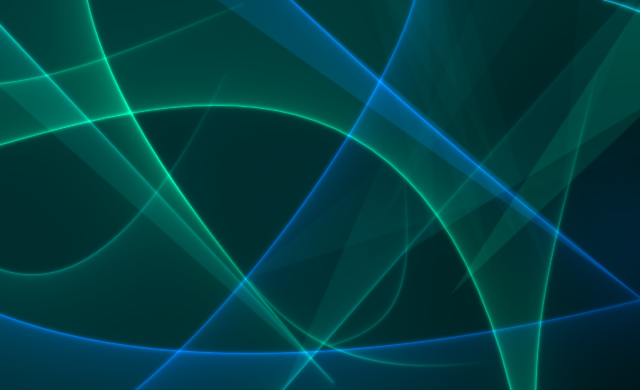
Write a Shadertoy shader that draws this background.

```glsl
// Luminous ribbons and translucent beams crossing over a dark teal backdrop.
// Each ribbon is a cubic with a bright rim and a veil fading off to its left;
// beams are soft wedges, and a few hashed shards add faint facets.

const vec3 GREEN = vec3(0.00, 0.76, 0.49);
const vec3 TEAL = vec3(0.00, 0.55, 0.50);
const vec3 BLUE = vec3(0.00, 0.34, 0.86);

float cross2(vec2 a, vec2 b) { return a.x * b.y - a.y * b.x; }

float hash(float n) {
    n = fract(n * 0.1031);
    n *= n + 33.33;
    return fract(n * (n + n));
}

// Cubic passing through four points at t = 0, 1/3, 2/3 and 1
vec2 cubic(vec2 a, vec2 b, vec2 c, vec2 d, float t) {
    float u = 3.0 * t;
    return -a * (u - 1.0) * (u - 2.0) * (u - 3.0) / 6.0
         + b * u * (u - 2.0) * (u - 3.0) / 2.0
         - c * u * (u - 1.0) * (u - 3.0) / 2.0
         + d * u * (u - 1.0) * (u - 2.0) / 6.0;
}

// Light of a ribbon: strength at start, middle, end; veil as amount, reach
float ribbon(vec2 p, vec2 a, vec2 b, vec2 c, vec2 d, vec3 strength, vec2 veil) {
    const float STEPS = 28.0;
    float nearest = 1e5, side = 1.0, along = 0.0;
    vec2 start = a;
    for (float i = 1.0; i <= STEPS; i++) {
        vec2 end = cubic(a, b, c, d, i / STEPS);
        vec2 seg = end - start, rel = p - start;
        float h = clamp(dot(rel, seg) / dot(seg, seg), 0.0, 1.0);
        float dist = length(rel - h * seg);
        if (dist < nearest) {
            nearest = dist;
            side = sign(cross2(seg, rel));
            along = (i - 1.0 + h) / STEPS;
        }
        start = end;
    }
    float level = along < 0.5 ? mix(strength.x, strength.y, 2.0 * along)
                              : mix(strength.y, strength.z, 2.0 * along - 1.0);
    // The rim glows further into the veil than out of it
    float inside = smoothstep(-0.003, 0.003, side * nearest);
    float rim = 0.64 * exp(-nearest / 0.0032)
              + mix(0.05, 0.17, inside) * exp(-nearest / 0.014);
    float haze = veil.x * exp(-nearest / veil.y) * inside;
    return level * (rim + level * haze);
}

// Soft wedge from an apex, between its right and left edges
float beam(vec2 p, vec2 apex, vec2 right, vec2 left) {
    float r = cross2(normalize(right - apex), p - apex);
    float l = cross2(p - apex, normalize(left - apex));
    return smoothstep(-0.003, 0.004, r) * smoothstep(-0.003, 0.004, l);
}

void mainImage(out vec4 fragColor, in vec2 fragCoord) {
    vec2 p = fragCoord / iResolution.xy * vec2(1.641, 1.0);

    // Backdrop, darkening to the lower right, with a navy glow at the edge
    float shade = smoothstep(0.85, 1.55, p.x) * (1.0 - 0.5 * p.y);
    vec3 col = mix(vec3(0.0, 0.175, 0.18), vec3(0.0, 0.07, 0.08), shade);
    vec2 navy = p - vec2(1.6, 0.36);
    col += vec3(0.0, 0.04, 0.10) * exp(-18.0 * dot(navy, navy));
    col += vec3(0.0, 0.035, 0.03) * smoothstep(0.55, 1.0, p.y);

    // Beams
    col += TEAL * 0.12 * beam(p, vec2(0.855, 0.021), vec2(0.0, 0.936), vec2(0.0, 0.776));
    col += vec3(0.0, 0.06, 0.13) * beam(p, vec2(1.641, 0.237), vec2(0.748, 1.0), vec2(0.556, 1.0));
    float low = smoothstep(0.75, 0.3, p.y);
    col += TEAL * 0.09 * low * beam(p, vec2(0.726, 0.0), vec2(1.603, 1.0), vec2(0.972, 0.573));
    col += TEAL * 0.05 * low * beam(p, vec2(0.63, 0.285), vec2(1.12, 0.44), vec2(0.972, 0.573));
    col += GREEN * 0.11 * beam(p, vec2(1.154, 0.241), vec2(1.641, 0.70), vec2(1.55, 0.85));
    col += TEAL * 0.11 * beam(p, vec2(1.03, 0.347), vec2(1.641, 0.72), vec2(1.603, 1.0));

    // Faint shards on the upper right
    for (float i = 1.0; i < 7.0; i++) {
        vec2 apex = vec2(0.95 + 0.6 * hash(i), 0.25 + 0.3 * hash(i + 20.0));
        float top = 0.95 + 0.65 * hash(i + 40.0);
        col += TEAL * 0.03 * beam(p, apex, vec2(top + 0.15, 1.0), vec2(top, 1.0));
    }

    // Green ribbons: arch, upper arc, long stroke with its tail, right stem
    col += GREEN * ribbon(p, vec2(0.0, 0.628), vec2(0.513, 0.729), vec2(0.983, 0.594),
                          vec2(1.31, 0.0), vec3(0.9, 0.9, 0.85), vec2(0.22, 0.13));
    col += GREEN * ribbon(p, vec2(0.62, 0.989), vec2(0.427, 0.91), vec2(0.214, 0.833),
                          vec2(0.0, 0.786), vec3(0.1, 0.35, 0.6), vec2(0.2, 0.10));
    col += GREEN * ribbon(p, vec2(0.85, 0.021), vec2(0.556, 0.38), vec2(0.342, 0.701),
                          vec2(0.224, 1.0), vec3(0.2, 1.2, 0.9), vec2(0.24, 0.08));
    col += GREEN * ribbon(p, vec2(0.641, 0.278), vec2(0.801, 0.135), vec2(1.004, 0.068),
                          vec2(1.271, 0.075), vec3(0.3, 0.6, 0.0), vec2(0.12, 0.05));
    col += GREEN * ribbon(p, vec2(1.374, 0.0), vec2(1.4, 0.263), vec2(1.457, 0.519),
                          vec2(1.538, 0.85), vec3(0.85, 0.6, 0.0), vec2(0.22, 0.10));

    // Teal ribbons: long diagonal, left bowl, rising edge, small hook
    col += TEAL * ribbon(p, vec2(0.855, 0.021), vec2(0.57, 0.326), vec2(0.285, 0.631),
                         vec2(0.0, 0.936), vec3(0.3, 0.45, 1.25), vec2(0.1, 0.08));
    col += TEAL * ribbon(p, vec2(0.577, 0.808), vec2(0.385, 0.487), vec2(0.192, 0.321),
                         vec2(0.0, 0.31), vec3(0.1, 0.55, 0.6), vec2(0.42, 0.12));
    col += TEAL * ribbon(p, vec2(0.726, 0.0), vec2(1.018, 0.333), vec2(1.311, 0.667),
                         vec2(1.603, 1.0), vec3(0.75, 0.3, 0.0), vec2(0.15, 0.08));
    col += TEAL * ribbon(p, vec2(0.844, 0.113), vec2(0.994, 0.199), vec2(1.043, 0.359),
                         vec2(1.03, 0.615), vec3(0.4, 0.45, 0.0), vec2(0.2, 0.06));

    // Blue ribbons: bottom sweep, central diagonal, upper right diagonal
    col += BLUE * ribbon(p, vec2(1.641, 0.231), vec2(1.111, 0.128), vec2(0.534, 0.096),
                         vec2(0.0, 0.194), vec3(0.5, 0.85, 0.9), vec2(0.28, 0.15));
    col += BLUE * ribbon(p, vec2(1.062, 1.0), vec2(0.919, 0.694), vec2(0.662, 0.325),
                         vec2(0.348, 0.0), vec3(0.75, 0.8, 0.7), vec2(0.26, 0.075));
    col += BLUE * ribbon(p, vec2(1.641, 0.237), vec2(1.325, 0.491), vec2(1.026, 0.746),
                         vec2(0.748, 1.0), vec3(0.5, 0.9, 0.85), vec2(0.14, 0.05));

    // Bright glint in the upper right corner
    col += vec3(0.05, 0.7, 0.85) * ribbon(p, vec2(1.549, 1.0), vec2(1.58, 0.991),
                         vec2(1.61, 0.981), vec2(1.641, 0.97), vec3(0.9, 1.0, 1.0), vec2(0.0, 1.0));

    fragColor = vec4(clamp(col, 0.0, 1.0), 1.0);
}
```
